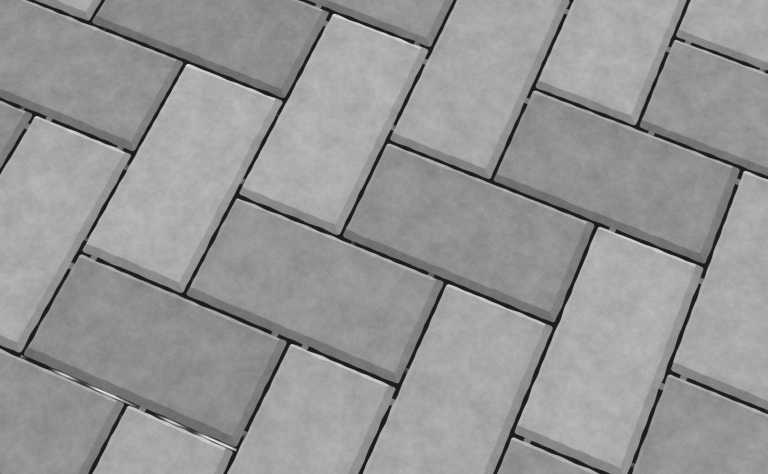
Give the GLSL for this texture, as a WebGL 2 fragment shader.

```glsl
#version 300 es
precision highp float;
// Grey concrete pavers in a 2:1 herringbone, seen at a slant. A plane projection
// turns the canvas into paving units; each point finds its paver from its cell
// diagonal, then gets mottled concrete, lit rims, chamfers and a dark joint.

uniform vec2 u_resolution;
out vec4 outColor;

// Projection of the paving plane, in canvas heights measured from the top left
const vec2 AXIS_P = vec2(0.2108, 0.0835);    // one paver width down to the right
const vec2 AXIS_Q = vec2(-0.1226, 0.1932);   // one paver width down to the left
const vec2 ORIGIN = vec2(0.4977, 0.4119);
const vec2 PERSPECTIVE = vec2(-0.012, -0.030);

// Sizes, in paver widths
const float JOINT = 0.015;                   // half the joint width
const float CORNER = 0.025;
const vec2 CHAMFER = vec2(0.085, 0.090);     // right and lower bevels
const float RIM = 0.024;                     // bright upper and left edges
const float NUB = 0.030;                     // spacer nubs in the joints

const vec3 LIGHT_PAVER = vec3(0.672, 0.671, 0.670);
const vec3 DARK_PAVER = vec3(0.572, 0.571, 0.570);
const vec3 JOINT_COLOR = vec3(0.110, 0.108, 0.107);
const vec3 NUB_COLOR = vec3(0.480, 0.475, 0.470);
const vec3 GLINT_COLOR = vec3(0.860);
const vec2 BEVEL_SHADE = vec2(0.885, 0.800); // right, lower
const vec2 RIM_SHADE = vec2(1.050, 1.210);   // left, upper
const float MOTTLE = 0.085;
const float TONE_SPREAD = 0.035;
const vec2 GLINT_START = vec2(-1.0, 2.0);    // one joint that lets light through
const float GLINT_LENGTH = 2.0;

vec2 hash2(vec2 p) {
    vec3 h = fract(p.xyx * vec3(0.1031, 0.1030, 0.0973));
    h += dot(h, h.yzx + 33.33);
    return fract((h.xx + h.yz) * h.zy);
}

float cornerGradient(vec2 cell, vec2 corner, vec2 f) {
    float angle = 6.2832 * hash2(cell + corner).x;
    return dot(vec2(cos(angle), sin(angle)), f - corner);
}

float gradientNoise(vec2 p) {
    vec2 cell = floor(p), f = p - cell;
    vec2 u = f * f * f * (f * (f * 6.0 - 15.0) + 10.0);
    float low = mix(cornerGradient(cell, vec2(0, 0), f), cornerGradient(cell, vec2(1, 0), f), u.x);
    float high = mix(cornerGradient(cell, vec2(0, 1), f), cornerGradient(cell, vec2(1, 1), f), u.x);
    return mix(low, high, u.y);
}

// Cloudy stains down to fine grain
float concrete(vec2 p) {
    float sum = 0.0, amplitude = 0.5;
    for (int i = 0; i < 5; i++) {
        sum += amplitude * gradientNoise(p);
        p = mat2(0.8, 0.6, -0.6, 0.8) * p * 2.05 + 17.3;
        amplitude *= 0.82;
    }
    return sum;
}

float roundedBox(vec2 p, vec2 halfSize, float radius) {
    vec2 d = abs(p) - halfSize + radius;
    return length(max(d, 0.0)) + min(max(d.x, d.y), 0.0) - radius;
}

// Coverage of the region where d is negative
float fill(float d, float blur) {
    return 1.0 - smoothstep(-0.5 * blur, 0.5 * blur, d);
}

void main() {
    vec2 uv = gl_FragCoord.xy / u_resolution.y;
    mat3 plane = mat3(vec3(AXIS_P, PERSPECTIVE.x), vec3(AXIS_Q, PERSPECTIVE.y), vec3(ORIGIN, 1.0));
    vec3 projected = inverse(plane) * vec3(uv.x, 1.0 - uv.y, 1.0);
    vec2 p = projected.xy / projected.z;
    vec2 footprint = fwidth(p);
    float blur = max(footprint.x, footprint.y) * 1.2;

    // Herringbone: four diagonals of cells, two per paver direction
    vec2 cell = floor(p);
    float diagonal = mod(cell.x + cell.y, 4.0);
    bool lying = diagonal < 2.0;
    vec2 start = cell - (lying ? vec2(diagonal, 0.0) : vec2(0.0, diagonal - 2.0));
    vec2 size = lying ? vec2(2.0, 1.0) : vec2(1.0, 2.0);
    vec2 local = p - start;
    vec2 inset = min(local, size - local);
    vec2 seed = hash2(start + 40.0);

    // Concrete face
    vec3 color = lying ? DARK_PAVER : LIGHT_PAVER;
    color += TONE_SPREAD * (seed.x - 0.5);
    color += MOTTLE * concrete(p * 3.5 + seed * 50.0);
    color -= 0.025 * exp(-min(inset.x, inset.y) / 0.12);

    // Chamfers to the right and below, mitred at the corner
    float wobble = 0.010 * gradientNoise(p * 8.0);
    vec2 bevel = (size - local - JOINT + wobble) / CHAMFER;
    float lower = fill(bevel.y - bevel.x, blur * 10.0);
    float bevelMask = fill(min(bevel.x, bevel.y) - 0.85, blur * 14.0);
    color *= mix(1.0, mix(BEVEL_SHADE.x, BEVEL_SHADE.y, lower), bevelMask);

    // Lit rims on the left and above
    vec2 rim = local - JOINT - RIM + wobble;
    color *= mix(1.0, RIM_SHADE.x, fill(rim.x, blur));
    color *= mix(1.0, RIM_SHADE.y, fill(rim.y, blur) * (1.0 - bevelMask));

    // Joint with spacer nubs
    vec2 along = abs(fract(local) - 0.5) - 0.36;
    float nubDistance = min(length(vec2(inset.x, along.y)), length(vec2(inset.y, along.x))) - NUB;
    float nub = fill(nubDistance, blur) * smoothstep(0.0, 0.15, gradientNoise(p * 2.3 + 5.0));
    float edge = roundedBox(local - 0.5 * size, 0.5 * size - JOINT, CORNER) + wobble;
    color = mix(mix(JOINT_COLOR, NUB_COLOR, nub), color, fill(edge, blur));

    // Broken bright streak in the open joint
    vec2 streak = p - GLINT_START;
    float glint = fill(abs(streak.y) - 0.010, blur) * fill(abs(streak.x - 0.5 * GLINT_LENGTH) - 0.5 * GLINT_LENGTH, blur);
    color = mix(color, GLINT_COLOR, glint * smoothstep(-0.25, 0.2, gradientNoise(p * 3.0)));

    outColor = vec4(clamp(color, 0.0, 1.0), 1.0);
}
```
